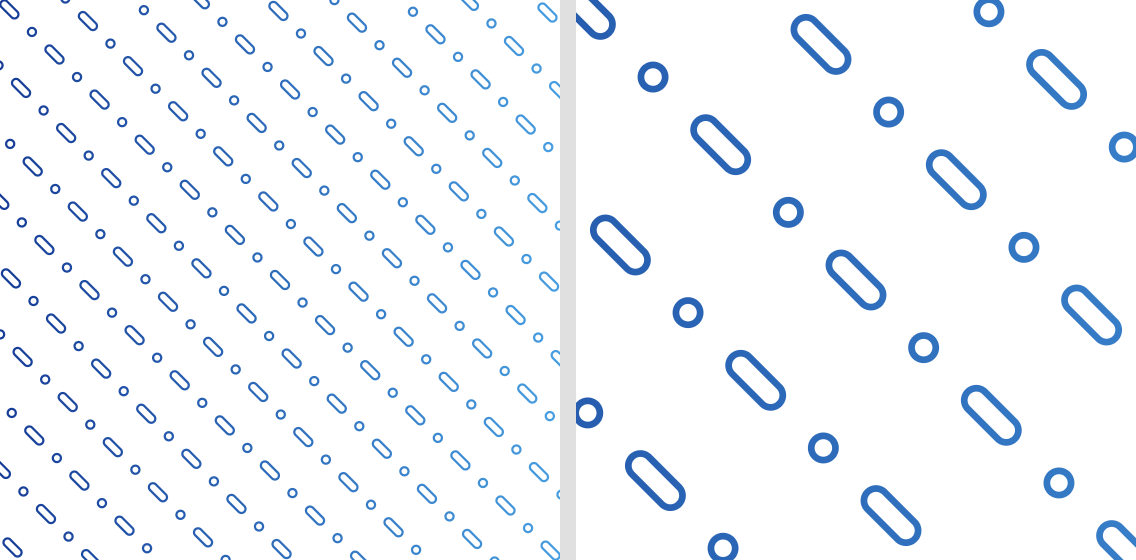
Left: the whole. Right: its middle third, enlarged.
Give the GLSL for this pattern, as a WebGL 2 fragment shader.

```glsl
#version 300 es
precision highp float;

uniform vec2 u_resolution;
out vec4 fragColor;

const vec3 PAPER = vec3(1.0);
const vec3 DEEP_BLUE = vec3(0.085, 0.235, 0.59);
const vec3 SKY_BLUE = vec3(0.28, 0.62, 0.88);

const vec2 CELL = vec2(0.1139, 0.08443);  // period along and across the diagonal
const float RADIUS = 0.0072;              // ring radius, also the pill end radius
const float PILL_HALF_LENGTH = 0.0126;
const float LINE_WIDTH = 0.0040;

// Frame whose x axis runs down to the right
vec2 toDiagonal(vec2 p) {
    return vec2(p.x - p.y, p.x + p.y) * sqrt(0.5);
}

// Offset from the nearest cell centre
vec2 repeatCell(vec2 p, vec2 cell) {
    return p - cell * round(p / cell);
}

// Signed distance to a pill lying on the x axis; zero length gives a circle
float pillDistance(vec2 p, float halfLength, float radius) {
    p.x -= clamp(p.x, -halfLength, halfLength);
    return length(p) - radius;
}

// Antialiased coverage of an outline
float outline(float dist, float width, float pixel) {
    return clamp((0.5 * width - abs(dist)) / pixel + 0.5, 0.0, 1.0);
}

void main() {
    float size = min(u_resolution.x, u_resolution.y);
    float pixel = 1.0 / size;
    vec2 p = toDiagonal((gl_FragCoord.xy - 0.5 * u_resolution) / size);

    // Pills at cell centres, rings halfway between them along the diagonal
    vec2 pillPos = repeatCell(p, CELL);
    vec2 ringPos = repeatCell(p - vec2(0.5 * CELL.x, 0.0), CELL);
    float pill = pillDistance(pillPos, PILL_HALF_LENGTH, RADIUS);
    float ring = pillDistance(ringPos, 0.0, RADIUS);
    float ink = max(outline(pill, LINE_WIDTH, pixel), outline(ring, LINE_WIDTH, pixel));

    // Ink lightens from left to right
    vec3 inkColor = mix(DEEP_BLUE, SKY_BLUE, gl_FragCoord.x / u_resolution.x);
    fragColor = vec4(mix(PAPER, inkColor, ink), 1.0);
}
```
